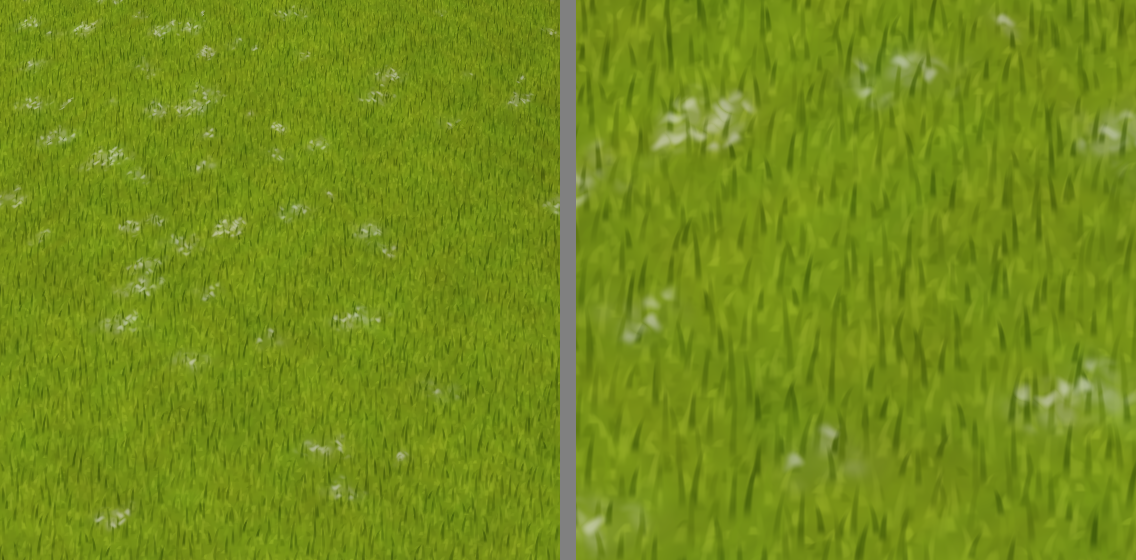
Left, the full canvas; right, a detail of the centre.
This texture is drawn by a Shadertoy shader. Its source:

```glsl
vec2 hash2(vec2 p) {
    vec3 q = fract(p.xyx * vec3(0.1031, 0.1030, 0.0973));
    q += dot(q, q.yzx + 33.33);
    return fract((q.xx + q.yz) * q.zy);
}

// Shrinks features with distance up the canvas
float depthScale(float v) {
    return exp(-0.55 * v);
}

// Uneven swells from layered, bent sines
float swells(vec2 g) {
    vec2 a = g + 0.6 * sin(g.yx * 0.83 + 1.3);
    float s = sin(a.x + 1.7 * sin(a.y * 0.61)) * sin(a.y * 1.13 + 1.4 * sin(a.x * 0.47));
    return s + 0.6 * sin(a.x * 2.3 - a.y * 1.1 + 2.0 * sin(a.y * 1.9)) * sin(a.y * 2.1 + a.x * 0.7);
}

// Tapered, curved blades planted in rows, painted from back to front
void paintBlades(inout vec3 col, vec2 p, vec2 cell, float width, float lean,
                 float seed, vec3 dark, vec3 light, float opacity) {
    float v = p.y / cell.y;
    for (int j = 0; j < 3; j++) {
        float row = floor(v) - float(j);
        float u = p.x / (cell.x * depthScale(row * cell.y)) + 9.0 * hash2(vec2(row, seed)).x;
        for (int i = -1; i <= 1; i++) {
            float column = floor(u) + float(i);
            vec2 root = hash2(vec2(column, row) + seed);
            vec2 shape = hash2(vec2(column, row) + seed + 57.3);
            float t = (v - row - root.y) / mix(0.6, 1.7, shape.x);
            float axis = column + root.x + lean * (shape.y - 0.4) * t * t;
            float w = width * (1.15 - 0.7 * clamp(t, 0.0, 1.0));
            float cover = 1.0 - smoothstep(0.35 * w, 1.5 * w, abs(u - axis));
            cover *= smoothstep(0.0, 0.3, t) * (1.0 - smoothstep(0.6, 1.0, t));
            float tone = fract(root.x * 7.0 + shape.y * 5.0);
            col = mix(col, mix(dark, light, tone), cover * opacity);
        }
    }
}

// Scattered ragged patches, denser toward the far left
float palePatches(vec2 g, float density) {
    vec2 q = g / vec2(0.13, 0.10);
    float strength = 0.0;
    for (int j = -1; j <= 1; j++)
    for (int i = -1; i <= 1; i++) {
        vec2 id = floor(q) + vec2(i, j);
        vec2 size = hash2(id + 31.7);
        vec2 d = q - id - hash2(id);
        d.y -= (size.y - 0.4) * 0.6 * d.x;
        float r = length(d / mix(vec2(0.2, 0.2), vec2(0.85, 0.5), size.x));
        float present = step(hash2(id + 83.1).x, density);
        strength = max(strength, present * mix(0.45, 1.0, size.y) * (1.0 - smoothstep(0.0, 1.0, r)));
    }
    return strength;
}

// Small soft cellular dabs, kept more often where the patch is strong
float flecks(vec2 g, vec2 cell, float strength) {
    vec2 q = g / cell;
    float cover = 0.0;
    for (int j = -1; j <= 1; j++)
    for (int i = -1; i <= 1; i++) {
        vec2 id = floor(q) + vec2(i, j);
        vec2 kind = hash2(id + 19.9);
        vec2 d = q - id - hash2(id + 5.3);
        d.x += (kind.y - 0.5) * d.y;
        float r = length(d * mix(vec2(0.8, 1.3), vec2(1.4, 0.8), kind.y));
        float kept = smoothstep(0.0, 0.4, strength - kind.x);
        cover = max(cover, kept * (1.0 - smoothstep(0.1, 0.75, r)));
    }
    return cover;
}

void mainImage(out vec4 fragColor, in vec2 fragCoord) {
    vec2 uv = fragCoord / iResolution.xy;
    float v = -log(1.0 - 0.55 * uv.y) / 0.55;
    vec2 p = vec2(uv.x, v);
    vec2 ground = vec2((uv.x - 0.5) / depthScale(v), v);
    float tufts = swells(ground * vec2(85.0, 65.0));
    float drift = swells(ground * vec2(13.0, 17.0) + 4.0);

    // Turf of short dabs and light blades
    vec3 col = vec3(0.445, 0.545, 0.085);
    paintBlades(col, p, vec2(0.012, 0.014), 0.36, 1.2, 3.0,
                vec3(0.375, 0.475, 0.055), vec3(0.54, 0.635, 0.13), 0.8);
    paintBlades(col, p, vec2(0.017, 0.026), 0.18, 1.0, 41.0,
                vec3(0.45, 0.56, 0.08), vec3(0.56, 0.645, 0.15), 0.65);

    // Pale haze of dry growth, broken into tufts
    float density = 0.27 + 0.45 * smoothstep(0.4, 1.0, uv.y) * (1.15 - uv.x);
    float patches = palePatches(ground + 0.006 * sin(ground.yx * 95.0), density);
    float haze = patches * (0.3 + 0.9 * flecks(ground + 0.4, vec2(0.022, 0.024), 1.2 * patches + 0.2));
    col = mix(col, vec3(0.58, 0.63, 0.39), clamp(haze, 0.0, 0.7));

    // Dark blades, thicker in the hollows between tufts
    paintBlades(col, p, vec2(0.0145, 0.034), 0.19, 1.1, 87.0,
                vec3(0.27, 0.37, 0.035), vec3(0.40, 0.495, 0.07), 0.72 - 0.18 * tufts);

    // Bright flowers
    vec2 bent = ground + 0.002 * sin(ground.yx * 310.0);
    float bloom = flecks(bent, vec2(0.015, 0.013), patches * 0.95);
    col = mix(col, vec3(0.70, 0.73, 0.59), 0.85 * bloom);

    // Broad drifts of light, shade and yellowing
    col *= 1.025 + 0.028 * tufts + 0.035 * drift - 0.07 * smoothstep(0.6, 1.0, uv.x) * uv.y;
    col.r += 0.012 * swells(ground * 24.0 + 9.0);
    fragColor = vec4(col, 1.0);
}
```
